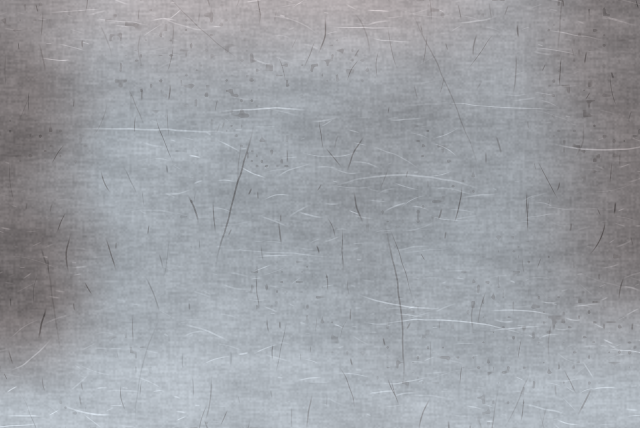
This texture is drawn by a WebGL 2 fragment shader. Its source:

```glsl
#version 300 es
precision highp float;
// Worn brushed steel sheet: cool sheen, tarnished sides, fine grain and scratches.

#define BASE_TONE 0.632
#define BLOTCH_CONTRAST 0.17
#define GRAIN_CONTRAST 0.115
#define SIDE_TARNISH 0.18
#define BOTTOM_GLOW 0.085
#define BRIGHT_SCRATCH 0.17
#define DARK_SCRATCH 0.19
#define SCRATCH_WIDTH 0.0013
#define COOL_TINT vec3(0.965, 1.005, 1.045)
#define WARM_TINT vec3(1.030, 0.985, 0.990)

uniform vec2 u_resolution;
out vec4 fragColor;

float hash(vec2 p) {
    vec3 q = fract(vec3(p.xyx) * 0.1031);
    q += dot(q, q.yzx + 33.33);
    return fract((q.x + q.y) * q.z);
}

float noise(vec2 p) {
    vec2 cell = floor(p), f = fract(p);
    f = f * f * (3.0 - 2.0 * f);
    float low = mix(hash(cell), hash(cell + vec2(1, 0)), f.x);
    float high = mix(hash(cell + vec2(0, 1)), hash(cell + vec2(1, 1)), f.x);
    return mix(low, high, f.y);
}

float fbm(vec2 p) {
    float sum = 0.0, amplitude = 0.5;
    for (int i = 0; i < 5; i++) {
        sum += amplitude * noise(p);
        p = mat2(1.6, 0.8, -0.8, 1.6) * p + 17.3;
        amplitude *= 0.5;
    }
    return sum;
}

// Curved, tapering strokes scattered over a jittered grid.
float scratches(vec2 p, float size, float angle, float spread, float share, float seed) {
    float pixel = 1.0 / u_resolution.y;
    vec2 home = floor(p / size);
    float cover = 0.0;
    for (int j = -1; j <= 1; j++)
    for (int i = -1; i <= 1; i++) {
        vec2 cell = home + vec2(i, j);
        vec2 key = cell + seed * 37.0 + 50.0;
        if (hash(key) > share) continue;
        vec2 center = (cell + vec2(hash(key + 11.3), hash(key + 23.7))) * size;
        float turn = angle + spread * (hash(key + 31.1) + hash(key + 43.9) - 1.0);
        vec2 along = vec2(cos(turn), sin(turn));
        vec2 q = p - center;
        q = vec2(dot(q, along), dot(q, vec2(-along.y, along.x)));
        float reach = size * mix(0.15, 0.9, pow(hash(key + 57.7), 2.0));
        float bend = (hash(key + 61.3) - 0.5) * 0.5 / size;
        q.y += bend * q.x * q.x + 0.003 * (noise(vec2(q.x * 35.0, seed + key.x)) - 0.5);
        float width = SCRATCH_WIDTH * mix(0.6, 1.5, hash(key + 71.9));
        float line = clamp((width - abs(q.y)) / pixel + 0.5, 0.0, 1.0);
        float taper = 1.0 - smoothstep(0.35 * reach, reach, abs(q.x));
        float strength = mix(0.3, 1.0, hash(key + 83.1));
        cover = max(cover, line * taper * strength);
    }
    return cover;
}

void main() {
    vec2 uv = gl_FragCoord.xy / u_resolution;
    vec2 p = gl_FragCoord.xy / u_resolution.y;

    // Broad light and tarnish
    float cloud = fbm(p * vec2(2.2, 3.4) + 4.0);
    float wobble = (cloud - 0.5) * 0.16;
    float left = 1.0 - smoothstep(0.0, 0.21, uv.x + wobble);
    float right = smoothstep(0.76, 1.02, uv.x + wobble);
    left *= smoothstep(0.02, 0.30, uv.y) * (1.0 - 0.35 * smoothstep(0.8, 1.0, uv.y));
    right *= smoothstep(0.08, 0.45, uv.y);
    float side = max(left, right);
    float bottom = 1.0 - smoothstep(0.0, 0.40, uv.y);
    float top = smoothstep(0.78, 1.0, uv.y) * (1.0 - smoothstep(0.15, 0.5, abs(uv.x - 0.42)));
    float tone = BASE_TONE + BOTTOM_GLOW * bottom + 0.055 * top - SIDE_TARNISH * side;
    tone += BLOTCH_CONTRAST * (cloud - 0.48);
    tone += 0.11 * (fbm(p * vec2(7.0, 20.0) + 9.0) - 0.48);

    // Brushed grain, mostly sideways with a faint cross weave
    float brushed = noise(p * vec2(42.0, 190.0)) - 0.5;
    float weave = noise(p * vec2(180.0, 38.0) + 71.0) - 0.5;
    float grit = noise(p * 210.0 + 29.0) - 0.5;
    tone += GRAIN_CONTRAST * (0.45 * brushed + 0.3 * weave + 0.4 * grit);

    // Bright strokes gather in patches; slanted ones in the lower corners
    float patches = smoothstep(0.35, 0.62, fbm(p * vec2(3.0, 5.0) + 31.0));
    float corner = smoothstep(0.25, 0.5, abs(uv.x - 0.5)) * (1.0 - smoothstep(0.1, 0.45, uv.y));
    float bright = scratches(p, 0.24, -0.04, 0.22, 0.55, 1.0);
    bright += 0.9 * patches * scratches(p, 0.09, -0.08, 0.45, 0.7, 2.0);
    bright += 0.7 * patches * scratches(p, 0.045, 0.0, 0.7, 0.6, 3.0);
    float slant = uv.x < 0.5 ? 0.65 : -0.55;
    bright += corner * scratches(p, 0.10, slant, 0.6, 0.9, 4.0);
    tone += BRIGHT_SCRATCH * min(bright, 1.3);

    // Dark upright nicks, long hairlines and pits
    float dark = 0.8 * scratches(p, 0.065, 1.55, 0.6, 0.5, 5.0);
    dark += 0.8 * scratches(p, 0.30, 1.65, 0.45, 0.5, 6.0);
    dark += 0.6 * scratches(p, 0.22, 1.2, 1.6, 0.2, 7.0);
    float pits = smoothstep(0.80, 0.93, noise(p * 85.0 + 13.0));
    dark += 0.45 * pits * smoothstep(0.48, 0.65, fbm(p * 6.0 + 47.0));
    tone -= DARK_SCRATCH * min(dark, 1.2);

    // Cool centre, warm rim
    float warmth = clamp(side + 0.6 * top + 0.25 * smoothstep(0.55, 1.0, uv.y), 0.0, 1.0);
    warmth = clamp(warmth + 0.5 * (0.5 - cloud) + 0.35 * dark, 0.0, 1.0);
    vec3 tint = mix(COOL_TINT, WARM_TINT, warmth);
    fragColor = vec4(clamp(tone * tint, 0.0, 1.0), 1.0);
}
```
